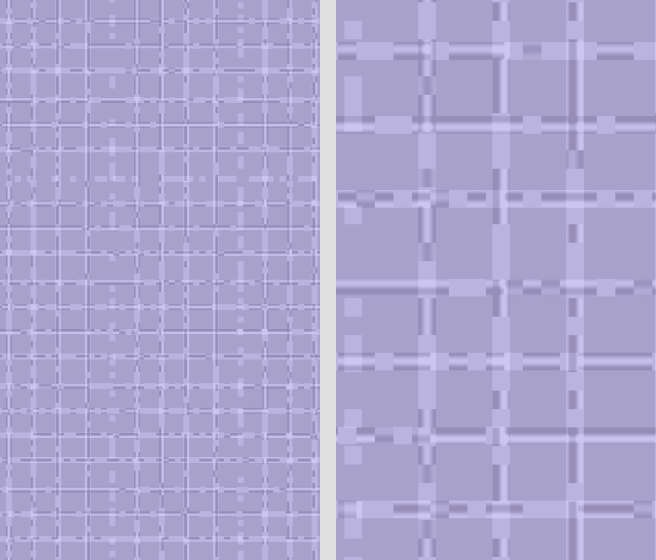
Left, the full canvas; right, a detail of the centre.
A Shadertoy shader for this pattern:

```glsl
const vec3 BASE_COLOR = vec3(0.66, 0.63, 0.80);
const vec3 SHADE_STEP = vec3(0.072, 0.072, 0.073);
const float THREADS_ACROSS = 64.9;           // threads over the canvas width
const vec2 FIRST_LINE = vec2(1.8, 4.3);      // from the top left, in threads
const vec2 PITCH = vec2(5.2, 5.27);          // ideal line spacing, in threads
const vec2 SNAP_BIAS = vec2(0.5, 0.4);       // rounding of lines onto threads
const vec2 FAINT_OFFSET = vec2(-0.2, -0.38); // ridge offset of the faint lines
const float BAND_HALF = 0.6;
const float RIDGE_PERIOD = 1.15;
const float RIDGE_MEAN = 0.15;
const float RIDGE_HEIGHT = 1.5;
const float BLOCK_LENGTH = 1.25;
const vec2 WORN_RANGE = vec2(0.1, 0.55);
const vec2 GAIN_RANGE = vec2(0.75, 1.2);
const float FAINT_SHARE = 0.42;
const float DIM_SHARE = 0.06;
const float TAU = 6.28319;

float hash(vec2 p) {
    return fract(sin(dot(p, vec2(127.1, 311.7))) * 43758.5453);
}

// One block along a line: worn flat, dimmed, or the full ridge
float blockShade(float ridge, float block, float line, float wornShare, bool faint) {
    float pick = hash(vec2(block, line));
    if (pick < wornShare) return 1.0;
    if (faint) return 0.0;
    return pick > 1.0 - DIM_SHARE ? -0.5 * ridge : ridge;
}

// Shade of the nearest line: -1 shadow, 0 ground, 1 light, 2 highlight
float lineShade(float across, float along, float pitch, float bias,
                float faintOffset, float seed, float pixel) {
    float index = round(across / pitch);
    float ideal = index * pitch;
    float snapped = floor(ideal + bias);
    float ridgeOffset = ideal - snapped;
    float t = across - snapped;
    float band = 1.0 - smoothstep(-0.5, 0.5, (abs(t) - BAND_HALF) / pixel);

    // Snapping shifts the ridge inside its band
    float line = index + seed;
    float gain = mix(GAIN_RANGE.x, GAIN_RANGE.y, hash(vec2(line, 3.0)));
    float ridge = RIDGE_MEAN + gain * RIDGE_HEIGHT * cos(TAU * (t - ridgeOffset) / RIDGE_PERIOD);
    ridge = clamp(ridge, -1.0, 2.0);

    // Faint lines keep only scattered flat blocks
    bool faint = abs(ridgeOffset - faintOffset) < 0.03;
    float wornShare = faint ? FAINT_SHARE
                            : mix(WORN_RANGE.x, WORN_RANGE.y, hash(vec2(line, 7.0)));

    // Blend neighbouring blocks over one pixel
    float cell = along / BLOCK_LENGTH;
    float block = floor(cell);
    float blend = clamp((fract(cell) - 1.0) * BLOCK_LENGTH / pixel + 1.0, 0.0, 1.0);
    float shade = mix(blockShade(ridge, block, line, wornShare, faint),
                      blockShade(ridge, block + 1.0, line, wornShare, faint), blend);
    return shade * band;
}

void mainImage(out vec4 fragColor, in vec2 fragCoord) {
    float pixel = THREADS_ACROSS / iResolution.x;
    vec2 fromTopLeft = vec2(fragCoord.x, iResolution.y - fragCoord.y);
    vec2 thread = fromTopLeft * pixel - FIRST_LINE;

    float columns = lineShade(thread.x, thread.y, PITCH.x, SNAP_BIAS.x,
                              FAINT_OFFSET.x, 11.0, pixel);
    float rows = lineShade(thread.y, thread.x, PITCH.y, SNAP_BIAS.y,
                           FAINT_OFFSET.y, 57.0, pixel);

    // Crossings add up within the tonal range
    float shade = clamp(columns + rows, -1.0, 2.0);
    fragColor = vec4(BASE_COLOR + SHADE_STEP * shade, 1.0);
}
```
